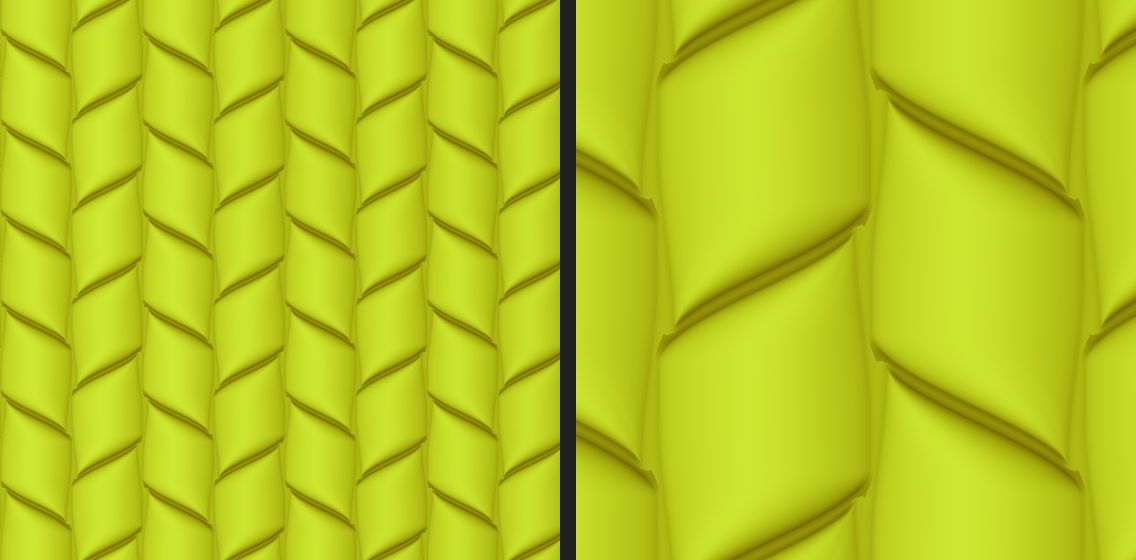
Left: the whole. Right: its middle third, enlarged.
Reproduce this pattern procedurally as a three.js fragment shader.

```glsl
// Lime quilted relief of leaf-shaped pillows, stacked in mirrored columns like a knit braid.
varying vec2 vUv;

float hash(vec2 p) {
  return fract(sin(dot(p, vec2(127.1, 311.7))) * 43758.5453);
}

// Right-hand outline of a leaf at height y; the left one is its half turn.
float outline(float y) {
  float t = (0.862 - y) / 1.724;
  return -0.467 + 0.964 * smoothstep(-0.05, 0.36, t) - 0.072 * smoothstep(0.5, 1.0, t);
}

float outlineSlope(float y) {
  return (outline(y + 0.01) - outline(y - 0.01)) / 0.02;
}

// x: signed distance (positive inside), y: position across (-1 to 1), z: how slanted the edge is.
vec3 leaf(vec2 p) {
  float right = outline(p.y);
  float left = -outline(-p.y);
  float slopeR = outlineSlope(p.y);
  float slopeL = outlineSlope(-p.y);
  float dRight = (right - p.x) / sqrt(1.0 + slopeR * slopeR);
  float dLeft = (p.x - left) / sqrt(1.0 + slopeL * slopeL);
  float slope = mix(abs(slopeL), abs(slopeR), smoothstep(-0.06, 0.06, dLeft - dRight));
  float across = (2.0 * p.x - right - left) / max(right - left, 0.03);
  float d = min(min(dRight, dLeft), 0.862 - abs(p.y));
  return vec3(d, clamp(across, -1.0, 1.0), smoothstep(0.1, 1.2, slope));
}

vec3 limeRamp(float tone) {
  float lit = max(tone, 0.0);
  return vec3(0.53 + 0.26 * tone, 0.51 + 0.38 * tone, 0.02 + 0.16 * lit * lit);
}

void main() {
  const float rowPitch = 1.272;
  vec2 p = vUv * 7.877 - vec2(0.008, 0.122);   // one column is one unit wide

  // Find the leaf that covers the point, or the nearest one
  vec3 nearest = vec3(-9.0, 0.0, 0.0);
  vec2 nearestId = vec2(0.0);
  for (int i = -1; i <= 1; i++) {
    float column = floor(p.x) + float(i);
    float odd = mod(column, 2.0);
    float facing = 1.0 - 2.0 * odd;
    float y = p.y - 0.5 * odd * rowPitch;
    for (int j = -1; j <= 1; j++) {
      float row = floor(y / rowPitch + 0.5) + float(j);
      vec2 local = vec2((p.x - column - 0.5) * facing, y - row * rowPitch);
      vec3 candidate = leaf(local);
      candidate.y *= facing;
      if (candidate.x > nearest.x) {
        nearest = candidate;
        nearestId = vec2(column, row);
      }
    }
  }
  float d = nearest.x;
  float across = nearest.y;
  float slant = nearest.z;

  // Pillow lit from the left, with a ridge from tip to tip
  float shaded = smoothstep(-0.3, 0.6, across);
  float pillow = 1.04 - 0.4 * smoothstep(-0.2, 1.1, across)
                      - 0.2 * smoothstep(0.1, 1.0, -across);
  pillow -= (0.16 + 0.14 * slant + 0.16 * slant * shaded)
            * exp(-max(d, 0.0) / mix(0.055, 0.085, shaded));
  pillow += 0.04 * (hash(nearestId) - 0.5);

  // Sunken seam between pillows, creased along each outline
  float seam = mix(0.62, 0.3, slant);
  float tone = mix(seam, pillow, smoothstep(-0.012, 0.016, d));
  tone -= (0.16 + 0.34 * slant) * exp(-abs(d) / 0.02);

  // Light falls off gently to the right
  tone -= 0.08 * (vUv.x - 0.4);

  gl_FragColor = vec4(limeRamp(tone), 1.0);
}
```
